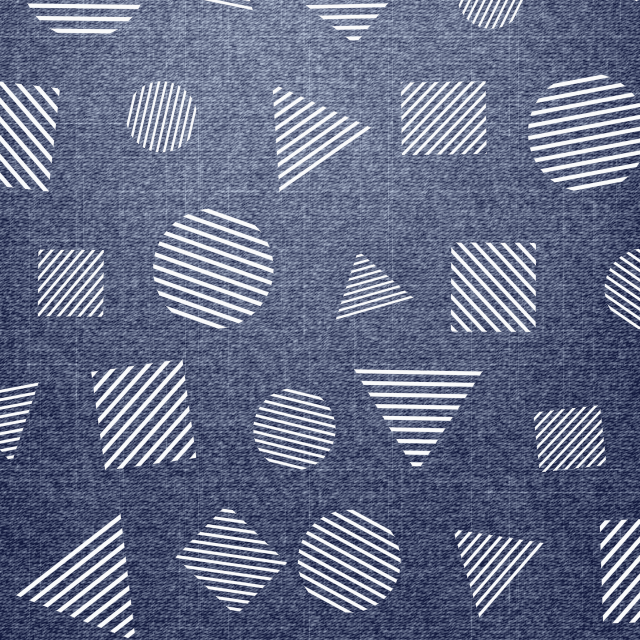
This pattern is drawn by a WebGL 1 fragment shader. Its source:

```glsl
precision highp float;

uniform vec2 u_resolution;

const float PI = 3.1415927;
const float TAU = 6.2831853;

// Colours
const vec3 NAVY = vec3(0.10, 0.13, 0.27);
const vec3 PALE_BLUE = vec3(0.645, 0.69, 0.775);
const vec3 PAINT = vec3(0.975, 0.98, 0.985);

// Light falling from the top
const vec2 GLOW_CENTRE = vec2(0.45, 1.0);
const float GLOW_TONE = 0.66;
const float SHADE_TONE = 0.24;

// Cloth
const vec2 STITCHES = vec2(128.0, 170.0);
const float TWILL_SHIFT = 0.38;
const float STITCH_SLANT = 0.55;
const float STITCH_CONTRAST = 0.31;
const float YARN_CONTRAST = 0.20;
const float GRAIN_CONTRAST = 0.38;
const float SLUB_COUNT = 340.0;
const float SLUB_STRENGTH = 0.45;

// Striped figures, large and small by turns
const float FIGURE_GRID = 4.4;
const float FIGURE_JITTER = 0.26;
const float LARGE_RADIUS = 0.09;
const float SMALL_RADIUS = 0.063;
const float RADIUS_SPREAD = 0.02;
const float STRIPE_PITCH = 0.195;   // relative to the radius
const float STRIPE_DUTY = 0.35;
const float STRIPE_LEAN = 0.75;     // largest angle from level
const float SQUARE_LEAN = 0.8;      // stripes cross squares diagonally
const float SQUARE_TILT = 0.3;

float hash(vec2 p) {
  return fract(sin(dot(p, vec2(127.1, 311.7))) * 43758.547);
}

float noise(vec2 p) {
  vec2 i = floor(p);
  vec2 f = fract(p);
  f = f * f * (3.0 - 2.0 * f);
  return mix(mix(hash(i), hash(i + vec2(1.0, 0.0)), f.x),
             mix(hash(i + vec2(0.0, 1.0)), hash(i + 1.0), f.x), f.y);
}

vec2 rotate(vec2 p, float angle) {
  float c = cos(angle);
  float s = sin(angle);
  return vec2(c * p.x - s * p.y, s * p.x + c * p.y);
}

float polygonDistance(vec2 p, float sides, float apothem) {
  float sector = TAU / sides;
  float angle = atan(p.y, p.x);
  return cos(floor(0.5 + angle / sector) * sector - angle) * length(p) - apothem;
}

// Pale, broken threads running along the second axis
float slubs(vec2 p, float seed) {
  float x = p.x * SLUB_COUNT;
  float column = floor(x);
  float strength = pow(hash(vec2(column, seed)), 8.0);
  float profile = 1.0 - abs(2.0 * fract(x) - 1.0);
  float breaks = noise(vec2(column * 3.7 + seed, p.y * 10.0))
               * (0.4 + noise(vec2(column * 1.9, p.y * 110.0 + seed)));
  return strength * profile * breaks;
}

float clothTone(vec2 uv) {
  // Broad light and side shading
  float falloff = length((uv - GLOW_CENTRE) * vec2(1.15, 0.95));
  float tone = mix(GLOW_TONE, SHADE_TONE, smoothstep(0.0, 1.0, falloff));
  tone -= 0.07 * smoothstep(0.3, 0.55, abs(uv.x - 0.5));
  tone += 0.06 * (noise(uv * 14.0) - 0.5);

  // Short rising stitches, each row shifted along the twill
  vec2 p = uv * STITCHES;
  p += 0.6 * vec2(noise(uv * 70.0), noise(uv * vec2(80.0, 60.0) + 31.0));
  p.x -= floor(p.y) * TWILL_SHIFT;
  vec2 f = fract(p) - 0.5;
  float ridge = cos(TAU * (f.y - STITCH_SLANT * f.x));
  tone += STITCH_CONTRAST * ridge * (0.55 + 0.45 * cos(TAU * f.x));
  tone += YARN_CONTRAST * (hash(floor(p)) - 0.5);
  tone += GRAIN_CONTRAST * (noise(uv * vec2(250.0, 300.0)) - 0.5);

  return tone + SLUB_STRENGTH * (slubs(uv, 5.0) + slubs(uv.yx, 17.0));
}

// Coverage of the striped figure that belongs to one grid cell
float figure(vec2 uv, vec2 cell, float pixel) {
  vec2 jitter = vec2(hash(cell + 3.1), hash(cell + 8.6)) - 0.5;
  float stagger = 0.5 * mod(cell.y, 2.0);
  vec2 p = uv - (cell + 0.5 + FIGURE_JITTER * jitter + vec2(stagger, 0.0)) / FIGURE_GRID;
  float small = mod(cell.x + floor(0.5 * cell.y), 2.0);
  float radius = mix(LARGE_RADIUS, SMALL_RADIUS, small)
               + RADIUS_SPREAD * (hash(cell + 14.3) - 0.5);
  float pitch = STRIPE_PITCH * radius;

  // Each row cycles through circle, triangle and square
  float kind = mod(cell.x + floor(3.0 * hash(vec2(cell.y, 4.0))), 3.0);
  bool square = kind > 1.5;
  bool triangle = kind > 0.5 && !square;
  float diamond = step(0.75, hash(cell + 52.4));

  // Stripes lean either way; some small figures have upright ones
  float turn = 2.0 * hash(cell + 35.2) - 1.0;
  float lean = STRIPE_LEAN * turn + 0.5 * PI * small * step(0.4, hash(cell + 41.5));
  if (square) lean = mix(SQUARE_LEAN * sign(turn), 0.0, diamond) + 0.15 * turn;
  vec2 s = rotate(p, -lean);
  float across = s.y / pitch;

  float stretch = mix(0.85, 1.1, hash(cell + 27.9));
  float outline = length(p) - radius;
  if (square) {
    float tilt = 0.25 * PI * diamond + SQUARE_TILT * (hash(cell + 21.7) - 0.5);
    outline = polygonDistance(rotate(p, tilt) * vec2(stretch, 1.0), 4.0, 0.82 * radius);
  } else if (triangle) {
    // The last stripe forms the base of the triangle
    float apothem = 0.58 * radius;
    vec2 q = s.yx * (hash(cell + 60.8) < 0.5 ? -1.0 : 1.0);
    outline = polygonDistance(q * vec2(1.0, stretch), 3.0, apothem);
    across = (q.x - apothem) / pitch + 0.5 + 0.5 * STRIPE_DUTY;
  }

  float stripe = (abs(fract(across) - 0.5) - 0.5 * STRIPE_DUTY) * pitch;
  return 1.0 - smoothstep(-0.7 * pixel, 0.7 * pixel, max(outline, stripe));
}

void main() {
  float pixel = 1.0 / min(u_resolution.x, u_resolution.y);
  vec2 uv = gl_FragCoord.xy * pixel;
  vec3 colour = mix(NAVY, PALE_BLUE, clamp(clothTone(uv), -0.05, 1.1));

  // Gather figures from the neighbouring cells
  vec2 home = floor(uv * FIGURE_GRID);
  float paint = 0.0;
  for (int j = -1; j <= 1; j++)
    for (int i = -2; i <= 1; i++)
      paint = max(paint, figure(uv, home + vec2(float(i), float(j)), pixel));
  gl_FragColor = vec4(mix(colour, PAINT, paint), 1.0);
}
```
